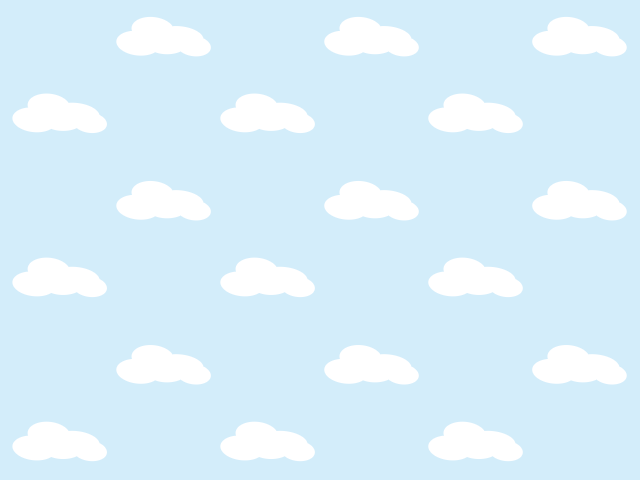
This pattern is drawn by a Shadertoy shader. Its source:

```glsl
// Staggered rows of flat white clouds on a pale blue sky.

const vec3 SKY_COLOR = vec3(0.828, 0.929, 0.982);
const vec3 CLOUD_COLOR = vec3(1.0);

// Lattice measures, in canvas heights
const vec2 PERIOD = vec2(0.4332, 0.3418);
const vec2 LAST_CELL = vec2(2.0);
const vec2 LOW_ROW_START = vec2(0.1246, 0.0807);
const vec2 HIGH_ROW_START = vec2(0.3411, 0.2404);
const float CLOUD_SCALE = 0.1;

// Approximate signed distance to an ellipse turned clockwise by tilt
float ellipseDistance(vec2 p, vec2 center, vec2 radii, float tilt) {
    float c = cos(tilt), s = sin(tilt);
    vec2 d = p - center;
    vec2 q = vec2(c * d.x - s * d.y, s * d.x + c * d.y);
    float k = length(q / radii);
    float slope = length(q / (radii * radii));
    return (k - 1.0) * max(k, 1e-3) / max(slope, 1e-3);
}

// Union of five puffs, in cloud units
float cloudDistance(vec2 p) {
    float left = ellipseDistance(p, vec2(-0.532, -0.139), vec2(0.457, 0.257), 0.105);
    float crown = ellipseDistance(p, vec2(-0.226, 0.139), vec2(0.446, 0.266), 0.11);
    float shoulder = ellipseDistance(p, vec2(0.324, -0.035), vec2(0.509, 0.249), 0.09);
    float belly = ellipseDistance(p, vec2(0.069, -0.127), vec2(0.440, 0.243), 0.0);
    float tail = ellipseDistance(p, vec2(0.625, -0.197), vec2(0.359, 0.214), 0.14);
    return min(min(min(left, crown), min(shoulder, belly)), tail);
}

// Distance to the nearest cloud of a bounded grid
float cloudGrid(vec2 p, vec2 start, vec2 period, vec2 lastCell) {
    vec2 offset = p - start;
    vec2 cell = clamp(floor(offset / period + 0.5), vec2(0.0), lastCell);
    return CLOUD_SCALE * cloudDistance((offset - cell * period) / CLOUD_SCALE);
}

void mainImage(out vec4 fragColor, in vec2 fragCoord) {
    vec2 p = fragCoord / iResolution.y;
    float pixel = 1.0 / iResolution.y;

    // Two interleaved grids make the stagger
    float d = min(cloudGrid(p, LOW_ROW_START, PERIOD, LAST_CELL),
                  cloudGrid(p, HIGH_ROW_START, PERIOD, LAST_CELL));

    float coverage = clamp(0.5 - d / pixel, 0.0, 1.0);
    fragColor = vec4(mix(SKY_COLOR, CLOUD_COLOR, coverage), 1.0);
}
```
